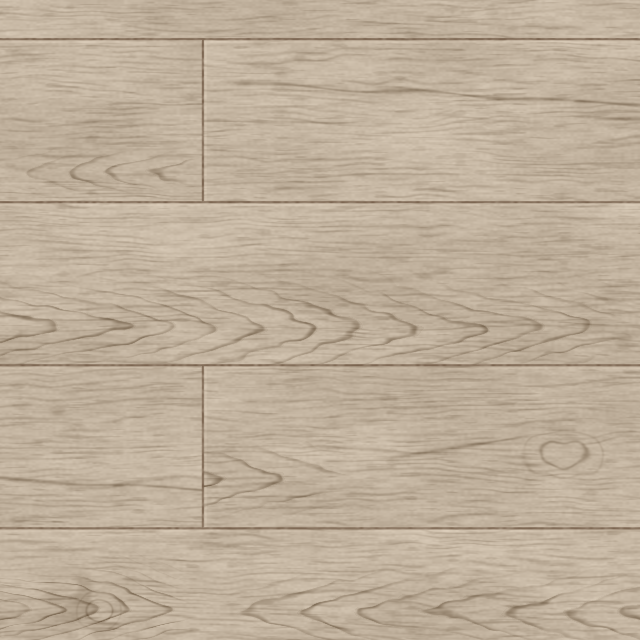
A WebGL 1 fragment shader for this texture:

```glsl
precision highp float;
// Pale oak floor planks in staggered rows, with fine grain, arched rings and knots.
uniform vec2 u_resolution;

const vec3 PALE_OAK = vec3(0.758, 0.698, 0.62);
const vec3 TONE_STEP = vec3(0.148, 0.155, 0.16);
const vec3 SEAM_BROWN = vec3(0.46, 0.37, 0.29);
const float ROW_HEIGHT = 0.2548;
const float ROW_START = 0.1745;
const float PLANK_LENGTH = 1.5;
const float JOINT_X = 0.317;

float hash(vec2 p) {
  vec3 q = fract(vec3(p.xyx) * 0.1031);
  q += dot(q, q.yzx + 33.33);
  return fract((q.x + q.y) * q.z);
}

float noise(vec2 p) {
  vec2 i = floor(p), f = fract(p);
  f = f * f * (3.0 - 2.0 * f);
  return mix(mix(hash(i), hash(i + vec2(1.0, 0.0)), f.x),
             mix(hash(i + vec2(0.0, 1.0)), hash(i + 1.0), f.x), f.y);
}

float fbm(vec2 p) {
  float sum = 0.0, amp = 0.5;
  for (int i = 0; i < 4; i++) {
    sum += amp * noise(p);
    p = p * 2.03 + 17.3;
    amp *= 0.5;
  }
  return sum / 0.9375;
}

// 1 between a and b, with soft ends
float span(float x, float a, float b, float soft) {
  return smoothstep(a - soft, a + soft, x) * (1.0 - smoothstep(b - soft, b + soft, x));
}

float inRow(float row, float wanted) {
  return 1.0 - min(abs(row - wanted), 1.0);
}

// Nested growth arches along an axis; dir = 1 points right, -1 left
float arches(vec2 p, float axisY, float dir, float spacing, float reach) {
  vec2 q = vec2(p.x * dir, p.y - axisY);
  q.y += 0.014 * (noise(p * vec2(7.0, 9.0)) - 0.5) + 0.006 * (noise(p * vec2(34.0, 60.0)) - 0.5);
  float field = (q.x + 4.2 * sqrt(q.y * q.y + 0.00008)) / spacing;
  field += 1.1 * noise(p * vec2(5.0, 8.0)) + 0.24 * noise(p * vec2(40.0, 110.0));
  float s = fract(field);
  float ring = smoothstep(0.72, 0.9, s) * (1.0 - smoothstep(0.91, 0.98, s));
  float shade = 0.22 * s * s;
  float wear = 0.25 + 1.2 * noise(p * vec2(22.0, 60.0) + floor(field) * 7.1);
  return (1.35 * ring * wear + shade) * exp(-q.y * q.y / (reach * reach));
}

// Long dark streak through start, thinning and fading along its length
float vein(vec2 p, vec2 start, float endX, float slope, float width) {
  float y = start.y + slope * (p.x - start.x) + 0.012 * (noise(vec2(p.x * 9.0, start.y * 40.0)) - 0.5);
  float w = width * (0.45 + noise(vec2(p.x * 14.0, start.y * 90.0)));
  float d = (p.y - y) / w;
  return exp(-d * d) * span(p.x, start.x, endX, 0.03) * (0.7 + 0.8 * noise(p * vec2(45.0, 90.0)));
}

// Eye-shaped knot with a dark rim and a faint outer ring
float knot(vec2 p, vec2 centre, vec2 radius) {
  vec2 q = (p - centre) / radius;
  float r = length(q) + 0.4 * (noise(p * 42.0) - 0.5);
  float rim = exp(-pow((r - 1.0) / 0.11, 2.0));
  float outer = exp(-pow((r - 1.8) / 0.1, 2.0));
  return (rim + 0.4 * outer) * (0.6 + 0.8 * noise(p * 60.0));
}

// Thin broken fibre lines running along the plank
float fibreLines(vec2 p, float density) {
  float phase = p.y * density + 2.6 * noise(p * vec2(5.0, 22.0)) + 0.7 * noise(p * vec2(24.0, 50.0));
  float line = 0.5 + 0.5 * sin(6.2832 * phase);
  return line * line * smoothstep(0.25, 0.85, noise(vec2(p.x * 17.0, floor(phase + 0.25) * 3.7)));
}

// Broad patches, fibre lines, short pores and fine tooth
float grain(vec2 p, float seed) {
  vec2 q = p + vec2(seed * 3.7, 0.014 * fbm(p * vec2(4.0, 9.0) + seed));
  float patches = fbm(q * vec2(4.0, 13.0) + seed * 5.0) - 0.5;
  float fibres = fibreLines(q, 112.0) - 0.2;
  float fine = noise(q * vec2(38.0, 300.0) + 9.0) - 0.5;
  float tooth = noise(q * vec2(190.0, 330.0) + 3.0) - 0.5;
  float pores = smoothstep(0.68, 0.92, noise(q * vec2(32.0, 270.0) + 31.0));
  return 0.75 * patches + 0.5 * fibres + 0.36 * fine + 0.24 * tooth + 0.34 * pores;
}

// Rings, veins and knots of each plank
float figure(vec2 p, float row) {
  float right = smoothstep(JOINT_X - 0.002, JOINT_X + 0.002, p.x);
  vec2 smudge = (p - vec2(0.12, 0.06)) * 16.0;
  float bottom = arches(p, 0.045, -1.0, 0.11, 0.045) * span(p.x, 0.38, 1.2, 0.06)
    + arches(p, 0.05, 1.0, 0.06, 0.05) * span(p.x, -0.2, 0.28, 0.03)
    + 0.7 * knot(p, vec2(0.155, 0.045), vec2(0.02, 0.018))
    + 0.7 * smoothstep(0.45, 0.8, noise(p * vec2(38.0, 60.0))) * exp(-dot(smudge, smudge));
  float low = right * (arches(p, 0.253, 1.0, 0.1, 0.04) * span(p.x, 0.2, 0.52, 0.05)
    + knot(p, vec2(0.88, 0.29), vec2(0.035, 0.02))
    + vein(p, vec2(0.62, 0.287), 0.82, 0.16, 0.0032)
    + 0.6 * vein(p, vec2(0.5, 0.297), 0.72, -0.03, 0.0025))
    + (1.0 - right) * vein(p, vec2(-0.1, 0.262), 0.4, -0.07, 0.0026);
  float middle = arches(p, 0.488, 1.0, 0.088, 0.052) * span(p.x, -0.2, 0.94, 0.06);
  float high = right * (vein(p, vec2(0.36, 0.875), 1.2, -0.07, 0.003)
    + 0.7 * vein(p, vec2(0.33, 0.812), 0.54, 0.0, 0.002)
    + vein(p, vec2(0.95, 0.815), 1.2, 0.0, 0.0035))
    + (1.0 - right) * 0.8 * arches(p, 0.733, -1.0, 0.075, 0.024) * span(p.x, 0.03, 0.3, 0.02);
  return inRow(row, -1.0) * bottom + inRow(row, 0.0) * low + inRow(row, 1.0) * middle + inRow(row, 2.0) * high;
}

void main() {
  vec2 p = gl_FragCoord.xy / u_resolution;
  float pixel = 1.0 / min(u_resolution.x, u_resolution.y);
  // Staggered plank layout
  float rowPos = (p.y - ROW_START) / ROW_HEIGHT;
  float row = floor(rowPos);
  float along = (p.x - JOINT_X) / PLANK_LENGTH + 0.5 * mod(row, 2.0);
  float seed = hash(vec2(row + 11.0, floor(along) + 5.0)) * 20.0;
  // Signed distances to the nearest row seam and end joint
  float seamY = (fract(rowPos + 0.5) - 0.5) * ROW_HEIGHT;
  float seamX = (fract(along + 0.5) - 0.5) * PLANK_LENGTH;
  float tone = grain(p, seed) + 0.85 * figure(p, row) + 0.12 * (fract(seed) - 0.5);
  vec3 colour = PALE_OAK - TONE_STEP * tone;
  // Bevelled seams: pale lip, then a worn dark line
  float lip = max(span(seamY, -0.006, -0.003, 0.0015), span(seamX, 0.003, 0.006, 0.0015));
  colour += 0.035 * lip;
  float seam = 1.0 - smoothstep(0.0013 - 0.5 * pixel, 0.0013 + pixel, min(abs(seamY), abs(seamX)));
  colour = mix(colour, SEAM_BROWN, seam * (0.55 + 0.4 * noise(p * 170.0)));
  gl_FragColor = vec4(colour, 1.0);
}
```
